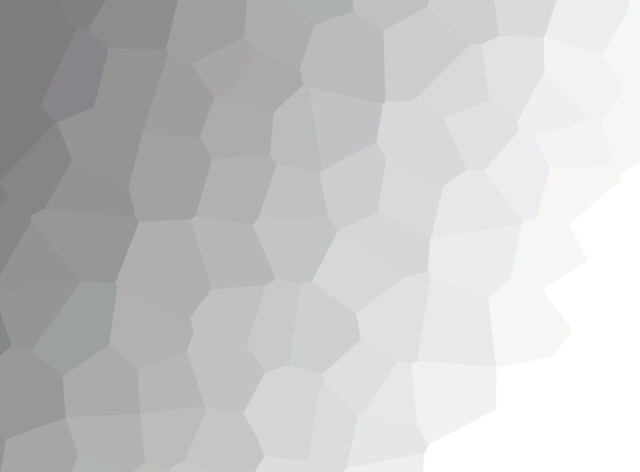
Reproduce this background procedurally as a Shadertoy shader.

```glsl
// Mosaic of irregular flat cells fading from dark grey at upper left to white at lower right.

const float CELLS_PER_HEIGHT = 7.6;
const float JITTER = 0.86;
const float TINT_SHARE = 0.25;
const vec2 SHADE_SLOPE = vec2(1.0, 0.34);
const vec2 WHITE_SLOPE = vec2(1.0, 0.5);
const float WHITE_START = 1.19;

// Sine hash: one value in 0..1 per grid cell and salt
float hash(vec2 cell, float salt) {
    return fract(sin(dot(cell, vec2(127.1, 311.7)) + salt * 74.7) * 43758.5453);
}

// Jittered centre of a grid cell, in grid units
vec2 cellSeed(vec2 cell) {
    vec2 offset = vec2(hash(cell, 1.0), hash(cell, 2.0)) - 0.5;
    return cell + 0.5 + JITTER * offset;
}

// Faint cool green, warm or violet cast for a few of the cells
vec3 cellTint(vec2 cell) {
    float kind = hash(cell, 4.0);
    vec3 green = vec3(-0.015, 0.006, 0.002);
    vec3 warm = vec3(0.008, 0.003, -0.014);
    vec3 violet = vec3(0.003, -0.004, 0.012);
    vec3 tint = kind < 0.5 ? green : (kind < 0.8 ? warm : violet);
    return tint * step(hash(cell, 5.0), TINT_SHARE);
}

// Flat colour of a cell, from where its centre lies on the canvas
vec3 cellColor(vec2 cell, float aspect) {
    vec2 seed = cellSeed(cell) / CELLS_PER_HEIGHT;
    vec2 place = vec2(seed.x / aspect, 1.0 - seed.y);
    if (dot(place, WHITE_SLOPE) > WHITE_START) return vec3(1.0);
    float shade = 0.437 + 0.523 * dot(place, SHADE_SLOPE);
    shade += 0.02 * (hash(cell, 3.0) - 0.5);
    shade = clamp(shade, 0.49, 0.965);
    return vec3(shade) + cellTint(cell) * mix(1.3, 0.3, shade);
}

// Two cells whose centres lie closest to a point
void nearestCells(vec2 point, out vec2 first, out vec2 second) {
    vec2 home = floor(point);
    float firstDist = 1e3;
    float secondDist = 1e3;
    first = home;
    second = home;
    for (int y = -2; y <= 2; y++) {
        for (int x = -2; x <= 2; x++) {
            vec2 cell = home + vec2(x, y);
            float dist = distance(point, cellSeed(cell));
            if (dist < firstDist) {
                second = first;
                secondDist = firstDist;
                first = cell;
                firstDist = dist;
            } else if (dist < secondDist) {
                second = cell;
                secondDist = dist;
            }
        }
    }
}

// Distance from a point to the edge midway between two centres
float edgeDistance(vec2 point, vec2 a, vec2 b) {
    return dot(0.5 * (a + b) - point, normalize(b - a));
}

void mainImage(out vec4 fragColor, in vec2 fragCoord) {
    float aspect = iResolution.x / iResolution.y;
    float pixel = CELLS_PER_HEIGHT / iResolution.y;
    vec2 point = fragCoord * pixel;

    vec2 first, second;
    nearestCells(point, first, second);

    // Blend across the shared edge for a smooth seam
    float edge = edgeDistance(point, cellSeed(first), cellSeed(second));
    float cover = smoothstep(-pixel, pixel, edge);
    vec3 color = mix(cellColor(second, aspect), cellColor(first, aspect), cover);
    fragColor = vec4(color, 1.0);
}
```
